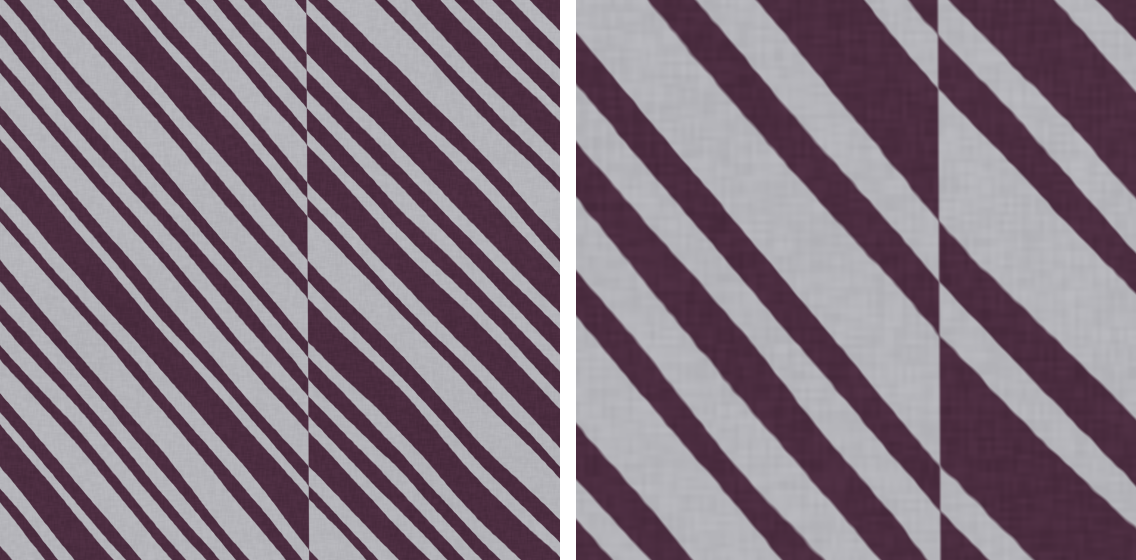
Left: the whole. Right: its middle third, enlarged.
This pattern is drawn by a Shadertoy shader. Its source:

```glsl
const float PERIOD = 0.512;
const vec3 PLUM = vec3(0.295, 0.175, 0.25);
const vec3 SILVER = vec3(0.71, 0.71, 0.73);

float hash(vec2 p) {
    vec3 q = fract(vec3(p.xyx) * 0.1031);
    q += dot(q, q.yzx + 33.33);
    return fract((q.x + q.y) * q.z);
}

// Smooth value noise in -1..1
float noise(vec2 p) {
    vec2 cell = floor(p);
    vec2 f = fract(p);
    f = f * f * (3.0 - 2.0 * f);
    float low = mix(hash(cell), hash(cell + vec2(1.0, 0.0)), f.x);
    float high = mix(hash(cell + vec2(0.0, 1.0)), hash(cell + vec2(1.0)), f.x);
    return 2.0 * mix(low, high, f.y) - 1.0;
}

// Signed distance, measured down the seam, to one period of uneven bands
float bandDistance(float across, float swell) {
    // Centre and half width of each band
    vec2 bands[6] = vec2[6](
        vec2(0.425, 0.040), vec2(0.517, 0.0145), vec2(0.625, 0.016),
        vec2(0.693, 0.0165), vec2(0.760, 0.0135), vec2(0.854, 0.017));
    float d = 1.0;
    for (int i = 0; i < 6; i++) {
        float offset = mod(across - bands[i].x + 0.5 * PERIOD, PERIOD) - 0.5 * PERIOD;
        d = min(d, abs(offset) - bands[i].y - swell);
    }
    return d;
}

// Fine crossed threads with a soft, broad unevenness
float weave(vec2 uv) {
    float warp = noise(uv * vec2(380.0, 90.0));
    float weft = noise(uv * vec2(90.0, 380.0) + 71.0);
    float cloth = noise(uv * 5.0 + 19.0);
    return 0.012 * (warp + weft) + 0.006 * cloth;
}

void mainImage(out vec4 fragColor, in vec2 fragCoord) {
    vec2 uv = fragCoord / iResolution.xy;
    float pixel = 1.0 / min(iResolution.x, iResolution.y);

    // The seam leans slightly; the slope changes on its right
    float seam = uv.x - 0.552 + 0.005 * uv.y;
    float slope = seam < 0.0 ? 1.18 : 1.04;
    float across = 1.0 - uv.y - slope * seam;

    // Hand-drawn drift, swelling and rough edges
    vec2 flow = vec2(uv.x * 7.0, across * 9.0);
    float drift = 0.007 * noise(flow + 40.0) + 0.002 * noise(flow * 3.0 + 8.0);
    float swell = 0.004 * noise(flow * vec2(1.0, 1.6) + 90.0);
    float rough = 0.0008 * noise(uv * 150.0);
    float d = bandDistance(across + drift, swell + rough) / length(vec2(1.0, slope));

    // Bands are dark on the left and light on the right
    float blur = max(0.0012, 0.8 * pixel);
    float band = 1.0 - smoothstep(-blur, blur, d);
    float rightSide = smoothstep(-blur, blur, seam);
    float ink = mix(band, 1.0 - band, rightSide);

    vec3 color = mix(SILVER, PLUM, ink);
    color += weave(uv) * mix(vec3(1.0), vec3(1.1, 0.8, 1.0), ink);
    fragColor = vec4(color, 1.0);
}
```
